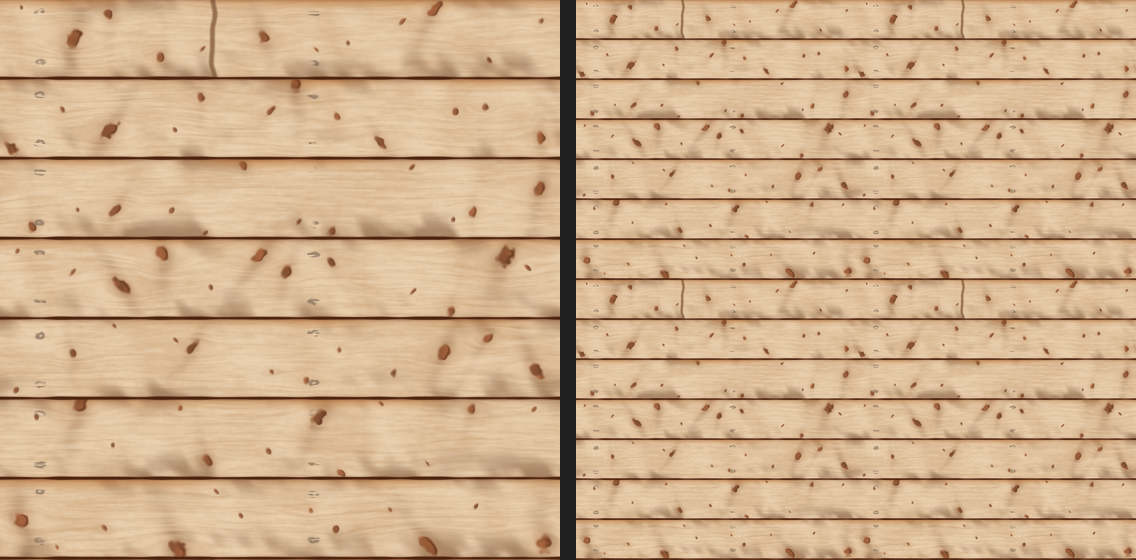
Left: one tile. Right: repeated 2 by 2.
A Shadertoy shader for this texture:

```glsl
float hash(vec2 cell) {
    uvec2 q = uvec2(ivec2(cell)) * uvec2(1597334673u, 3812015801u);
    uint n = (q.x ^ q.y) * 1597334673u;
    n = (n ^ (n >> 15)) * 2246822519u;
    n ^= n >> 13;
    return float(n >> 8) / 16777216.0;
}

// Value noise that wraps along x after a whole number of cells
float noise(vec2 p, float period) {
    vec2 i = floor(p), f = fract(p);
    f = f * f * (3.0 - 2.0 * f);
    float x0 = mod(i.x, period), x1 = mod(i.x + 1.0, period);
    return mix(mix(hash(vec2(x0, i.y)), hash(vec2(x1, i.y)), f.x),
               mix(hash(vec2(x0, i.y + 1.0)), hash(vec2(x1, i.y + 1.0)), f.x), f.y);
}

float wrapDelta(float a, float b) {
    return mod(a - b + 3.5, 7.0) - 3.5;
}

void mainImage(out vec4 fragColor, in vec2 fragCoord) {
    const vec3 paleWood = vec3(0.915, 0.81, 0.68);
    const vec3 tanWood = vec3(0.82, 0.68, 0.52);
    const vec3 stain = vec3(0.59, 0.45, 0.33);
    const vec3 knotBrown = vec3(0.56, 0.32, 0.19);
    const vec3 darkBrown = vec3(0.29, 0.13, 0.05);

    // Seven boards; one unit is the height of a board
    vec2 uv = fragCoord / iResolution.xy;
    float row = uv.y * 7.0 - 0.02;
    float board = mod(floor(row), 7.0);
    float v = fract(row);
    float x = uv.x * 7.0;
    float seed = board * 101.0 + 17.0;
    float pixel = 7.0 / iResolution.y;

    // Knots push the grain aside and leave smears across the board
    float grainY = v + 0.09 * noise(vec2(x, v * 2.0 + seed), 7.0);
    float knot = 0.0, rim = 0.0, halo = 0.0, smear = 0.0;
    for (int i = 0; i < 12; i++) {
        vec2 key = vec2(float(i) + 40.0, seed);
        float size = hash(key + vec2(0, 3));
        float radius = 0.024 + 0.085 * size * size;
        float cx = (float(i) + 0.1 + 0.8 * hash(key)) * 7.0 / 12.0;
        float cy = 0.06 + 0.88 * hash(key + vec2(0, 1));
        vec2 d = vec2(wrapDelta(x, cx), v - cy);
        float lean = 1.4 * hash(key + vec2(0, 2)) - 0.7;
        vec2 bend = d / (radius * vec2(5.0, 2.2));
        grainY -= 1.15 * d.y * exp(-dot(bend, bend));

        vec2 tilted = vec2(d.x - lean * d.y, d.y * 0.78);
        float k = length(tilted) / radius;
        k += 0.7 * noise(vec2(x * 16.0, v * 16.0 + seed), 112.0) - 0.35;
        float soft = 0.18 + pixel / radius;
        knot = max(knot, 1.0 - smoothstep(0.9 - soft, 0.9 + soft, k));
        rim = max(rim, exp(-pow((k - 0.75) * 4.0, 2.0)) * smoothstep(-0.3, 0.8, tilted.x / radius));
        halo = max(halo, exp(-k * 0.8) * smoothstep(0.2, 0.7, size));
        float across = (d.x - lean * d.y + 0.12 * noise(vec2(x, v * 4.0 + seed), 7.0) - 0.06) / (radius * 1.3);
        smear = max(smear, exp(-across * across) * exp(-2.5 * abs(d.y)) * smoothstep(0.35, 0.9, size));
    }

    // Long fibres and growth rings
    float fibre = noise(vec2(uv.x * 14.0, grainY * 34.0 + seed), 14.0);
    float fine = noise(vec2(uv.x * 56.0, grainY * 52.0 + seed * 2.0), 56.0);
    float fleck = noise(vec2(uv.x * 160.0, v * 24.0 + seed), 160.0);
    float cloud = noise(vec2(uv.x * 21.0 + v, v * 2.5 + seed), 21.0);
    float ring = pow(0.5 + 0.5 * cos(6.2832 * (grainY * 9.0 + hash(vec2(3, seed)))), 5.0);
    float tone = 0.4 * fibre + 0.34 * fine + 0.15 * fleck + 0.5 * cloud - 0.42;
    tone += 0.3 * ring * noise(vec2(uv.x * 7.0, grainY * 4.0 + seed), 7.0);
    vec3 color = mix(paleWood, tanWood, clamp(tone + 0.07 * hash(vec2(9, seed)), 0.0, 1.0));

    // Grey weathering near the edges, warm resin along the top
    float patches = noise(vec2(uv.x * 14.0 + v * 1.2, v * 2.0 + seed + 50.0), 14.0);
    patches *= 0.5 + 0.8 * noise(vec2(uv.x * 42.0 + v * 3.0, v * 4.0 + seed), 42.0);
    float edgeZone = smoothstep(0.45, 0.04, v) + 0.7 * smoothstep(0.7, 0.98, v);
    float weather = smoothstep(0.35, 0.95, patches) * edgeZone;
    color = mix(color, stain, clamp(0.8 * weather + 0.5 * smear * (0.5 + fibre), 0.0, 0.75));
    float resin = smoothstep(0.82, 1.0, v) * noise(vec2(uv.x * 7.0, seed), 7.0);
    color = mix(color, vec3(0.80, 0.54, 0.29), 0.65 * resin);

    // Knots
    color = mix(color, vec3(0.74, 0.53, 0.35), 0.65 * halo);
    color = mix(color, knotBrown * (0.8 + 0.4 * fine), 0.88 * knot);
    color = mix(color, darkBrown, 0.6 * rim * knot);

    // Paired nail marks in two columns
    for (int i = 0; i < 4; i++) {
        float column = i < 2 ? 0.5 : 3.92;
        float height = (i % 2 == 0 ? 0.2 : 0.81) + 0.06 * hash(vec2(float(i), seed)) - 0.03;
        vec2 d = vec2(wrapDelta(x, column), v - height);
        float r = length(d * vec2(0.6, 1.0)) + 0.025 * (fleck - 0.5);
        float dent = 1.0 - smoothstep(0.008, 0.014 + pixel, abs(r - 0.024));
        color = mix(color, vec3(0.45, 0.38, 0.31), 0.6 * dent * smoothstep(0.25, 0.6, fine));
    }

    // Butt joint in the top board
    float joint = abs(wrapDelta(x, 2.64 + 0.05 * noise(vec2(5, v * 5.0 + seed), 7.0)));
    float jointMask = step(5.5, board) * (1.0 - smoothstep(0.012, 0.035 + pixel, joint));
    color = mix(color, vec3(0.50, 0.34, 0.22), 0.75 * jointMask);

    // Dark gaps between boards with a reddish shadow below each
    float wobble = 0.012 * noise(vec2(uv.x * 28.0, 7.0), 28.0);
    float shadow = 0.75 * exp(-(1.0 - v) / 0.025) + 0.5 * exp(-v / 0.018);
    color = mix(color, vec3(0.46, 0.23, 0.13), shadow);
    float gap = min(v - 0.006, 1.0 - v) - wobble;
    color = mix(darkBrown, color, smoothstep(0.002 - pixel * 0.5, 0.012 + pixel * 0.5, gap));

    fragColor = vec4(color, 1.0);
}
```
